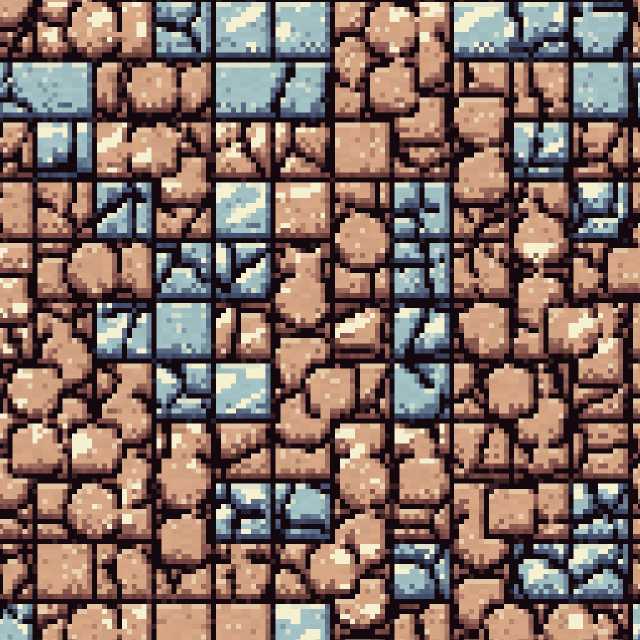
Reproduce this texture procedurally as a Shadertoy shader.

```glsl
const vec2 TILES = vec2(10.75, 10.63);   // repeats across and down
const vec2 SHIFT = vec2(0.412, 0.363);   // phase of the grid
const float BLOCKS = 12.0;               // coarse blocks per tile side
const vec3 GAP = vec3(0.07, 0.03, 0.05);
const vec3 CREAM = vec3(0.96, 0.94, 0.81);
const vec3 TAN = vec3(0.84, 0.65, 0.52);
const vec3 BROWN = vec3(0.46, 0.27, 0.26);
const vec3 BLUE = vec3(0.64, 0.76, 0.77);
const vec3 NAVY = vec3(0.26, 0.30, 0.42);

float hash(vec2 p, float salt) {
    vec3 q = fract(vec3(p.xyx + salt * 7.31) * vec3(0.1031, 0.1030, 0.0973));
    q += dot(q, q.yzx + 33.33);
    return fract((q.x + q.y) * q.z);
}

float waves(vec2 p) {
    return 0.5 * sin(p.x * 5.1 + 2.0 * sin(p.y * 3.7))
         + 0.5 * sin(p.y * 7.3 - p.x * 3.1 + 1.7);
}

bool isBlue(vec2 tile) {
    return hash(tile, 3.0) < 0.36;
}

// Distance to the border between the two nearest cell seeds
float cellBorder(vec2 p) {
    vec2 base = floor(p), first = vec2(9.0), second = vec2(9.0);
    for (int y = -1; y <= 1; y++)
    for (int x = -1; x <= 1; x++) {
        vec2 cell = base + vec2(x, y);
        vec2 jitter = vec2(hash(cell, 11.0), hash(cell, 17.0));
        vec2 seed = cell + 0.1 + 0.8 * jitter - p;
        if (dot(seed, seed) < dot(first, first)) {
            second = first;
            first = seed;
        } else if (dot(seed, seed) < dot(second, second)) {
            second = seed;
        }
    }
    return dot(0.5 * (first + second), normalize(second - first));
}

// Round stone lying over the edge between two tan tiles
float addBoulder(float depth, vec2 p, vec2 edge, vec2 axis, float salt) {
    bool present = hash(edge, salt) < 0.4 && !isBlue(edge) && !isBlue(edge - axis);
    vec2 q = (p - edge - 0.5 * (1.0 - axis)) / 0.42;
    q += 0.06 * waves(p * 1.3 + salt);
    float radius = pow(dot(q * q * abs(q), vec2(1.0)), 1.0 / 3.0);
    float boulder = 0.42 * (1.0 - radius);
    return present && boulder > -0.08 ? boulder : depth;
}

// Positive inside a stone, negative in joints and cracks
float stoneDepth(vec2 p) {
    vec2 tile = floor(p + 0.001);
    vec2 nearest = floor(p + 0.5);
    vec2 edge = abs(p - nearest) - 0.042;

    // Some blue neighbours share one wide slab
    vec2 right = vec2(nearest.x, tile.y);
    bool joined = isBlue(right) && isBlue(right - vec2(1, 0)) && hash(right, 5.0) < 0.45;
    float depth = joined ? edge.y : min(edge.x, edge.y);

    if (hash(tile, 7.0) < 0.84) {
        float width = 0.044 + 0.022 * waves(p * 1.7);
        depth = min(depth, cellBorder(p * 1.2 + 0.05 * waves(p * 2.0)) / 1.2 - width);
    }
    depth = addBoulder(depth, p, vec2(tile.x, nearest.y), vec2(0, 1), 23.0);
    return addBoulder(depth, p, right, vec2(1, 0), 29.0);
}

vec3 stoneColor(vec2 p) {
    vec2 block = floor(p * BLOCKS + 0.5);
    vec2 center = block / BLOCKS;
    vec2 tile = floor(center + 0.001);
    float grain = hash(block, 41.0);
    float clump = hash(floor(block * vec2(0.5, 1.0)), 43.0);
    bool blue = isBlue(tile);
    vec3 base = blue ? BLUE : TAN;
    vec3 shade = blue ? NAVY : BROWN;

    // Joints with a little rubble
    if (stoneDepth(center) < 0.0)
        return mix(GAP, shade, grain > 0.88 ? 0.4 : 0.0);

    // Flat face with specks and pale worn patches
    vec3 color = base * (0.96 + 0.06 * clump);
    float height = center.y - tile.y;
    float wear = waves(center * 1.6 + 4.0) + height - 0.4 * clump;
    bool bleached = hash(tile, 13.0) < (blue ? 0.55 : 0.2);
    if (bleached && wear > 0.7) color = CREAM;
    else if (grain > 0.95) color = mix(base, CREAM, 0.55);
    else if (grain < 0.05) color = mix(base, shade, 0.35);

    // Lit top, shaded side and ragged shadow below
    vec2 unit = vec2(1.0 / BLOCKS, 0.0);
    float drop = 1.0 + floor(2.7 * hash(block.xx, tile.y + 19.0));
    if (stoneDepth(center + unit.yx) < 0.0 && clump > 0.35)
        color = mix(base, CREAM, blue ? 0.75 : 0.4);
    if (stoneDepth(center + unit) < 0.0) color = mix(base, shade, 0.4 + 0.4 * clump);
    if (stoneDepth(center - drop * unit.yx) < 0.0) color = mix(base, shade, 0.55 + 0.3 * clump);
    if (stoneDepth(center - unit.yx) < 0.0) color = shade * (0.8 + 0.35 * grain);
    return color;
}

void mainImage(out vec4 fragColor, in vec2 fragCoord) {
    // Average four samples to smooth the block edges
    vec3 sum = vec3(0.0);
    for (int i = 0; i < 4; i++) {
        vec2 offset = vec2(i % 2, i / 2) * 0.5 - 0.25;
        sum += stoneColor((fragCoord + offset) / iResolution.xy * TILES + SHIFT);
    }
    fragColor = vec4(sum / 4.0, 1.0);
}
```
